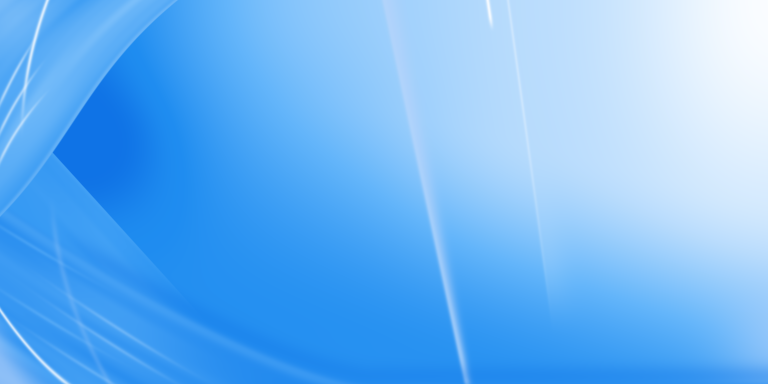
A Shadertoy shader for this background:

```glsl
const vec3 DEEP = vec3(0.06, 0.45, 0.90);
const vec3 AZURE = vec3(0.12, 0.55, 0.94);
const vec3 SKY = vec3(0.39, 0.71, 0.98);
const vec3 PALE = vec3(0.72, 0.86, 0.99);
const vec3 LAVENDER = vec3(0.73, 0.83, 0.98);
const vec3 WHITE = vec3(1.0);

float hash(vec2 p) {
    return fract(sin(dot(p, vec2(127.1, 311.7))) * 43758.5453);
}

float noise(vec2 p) {
    vec2 cell = floor(p), f = fract(p);
    f = f * f * (3.0 - 2.0 * f);
    float low = mix(hash(cell), hash(cell + vec2(1, 0)), f.x);
    float high = mix(hash(cell + vec2(0, 1)), hash(cell + vec2(1, 1)), f.x);
    return mix(low, high, f.y);
}

// Soft bell around zero
float bell(float offset, float width) {
    float k = offset / width;
    return exp(-k * k);
}

float glow(vec2 p, vec2 center, float radius) {
    return bell(length(p - center), radius);
}

// Beam with a crisp left edge and a soft right tail
float beam(float offset, float edge, float tail) {
    return bell(offset, offset < 0.0 ? edge : tail);
}

// Fine folds running along a ribbon
float silk(float across, float along) {
    return 0.6 * noise(vec2(across * 12.0, along * 2.5))
         + 0.4 * noise(vec2(across * 36.0 + 7.0, along * 3.0));
}

vec3 ramp(float t) {
    vec3 c = mix(DEEP, AZURE, smoothstep(0.0, 0.2, t));
    c = mix(c, SKY, clamp((t - 0.2) / 0.3, 0.0, 1.0));
    c = mix(c, PALE, clamp((t - 0.5) / 0.3, 0.0, 1.0));
    return mix(c, WHITE, clamp((t - 0.8) / 0.3, 0.0, 1.0));
}

vec3 backdrop(vec2 p) {
    float upper = 0.78 * smoothstep(0.1, 1.4, p.x);
    float lower = 0.2 + 0.035 * p.x;
    float start = 0.35 - 0.256 * p.x;
    float rise = mix(0.42, 0.64, smoothstep(0.2, 1.0, p.x));
    float t = mix(lower, upper, smoothstep(start, start + rise, p.y));
    t += 0.25 * glow(p, vec2(0.62, 1.03), 0.4);
    t -= 0.12 * glow(p, vec2(0.24, 0.62), 0.2);
    t += 0.3 * glow(p * vec2(1.0, 0.65), vec2(2.02, 0.65), 0.4);
    return mix(ramp(t), LAVENDER, 0.5 * glow(p, vec2(2.04, 0.1), 0.15));
}

vec3 lightBeams(vec3 c, vec2 p) {
    float main = p.x - (1.216 - 0.215 * p.y);
    c = mix(c, LAVENDER, 0.62 * beam(main, 0.007, 0.012 + 0.025 * p.y));
    c = mix(c, PALE, 0.35 * bell(main, 0.006) * (1.0 - 0.6 * p.y));

    float side = p.x - (1.461 - 0.138 * p.y);
    c = mix(c, PALE, 0.3 * beam(side, 0.005, 0.06) * smoothstep(0.12, 0.35, p.y));
    c = mix(c, WHITE, 0.28 * bell(side, 0.004) * smoothstep(0.15, 0.8, p.y));

    float spark = p.x - (1.282 - 0.15 * (p.y - 0.92));
    return mix(c, WHITE, 0.85 * bell(spark, 0.005) * smoothstep(0.915, 0.96, p.y));
}

vec3 lowerRibbon(vec3 c, vec2 p, float aa) {
    // Translucent rear sheet
    float rear = 0.596 - 1.1 * (p.x - 0.143) - p.y;
    float veil = smoothstep(-aa, aa, rear) * smoothstep(0.56, 0.25, p.x);
    float sheen = 0.3 + 0.6 * exp(-rear * 4.0) * silk(rear, p.x);
    c = mix(c, mix(AZURE, SKY, sheen), 0.9 * veil);
    c = mix(c, SKY, 0.25 * veil * bell(rear, 0.012));

    // Front fold sweeping to the bottom
    float fold = 0.47 * pow(max(1.0 - p.x / 0.964, 0.0), 1.38) - p.y;
    float cover = smoothstep(-0.01, 0.015, fold);
    float gloss = 0.1 + 0.8 * silk(fold, p.x) * smoothstep(0.95, 0.1, p.x);
    c = mix(c, DEEP, 0.3 * bell(fold + 0.02, 0.03) * smoothstep(0.1, 0.3, p.x));
    c = mix(c, mix(mix(DEEP, AZURE, 0.6), SKY, gloss), 0.85 * cover);
    c = mix(c, SKY, 0.35 * cover * bell(fold - 0.018, 0.018));

    // Thin creases fanning out below the fold
    for (int i = 0; i < 5; i++) {
        float n = float(i), seed = hash(vec2(n, 3.0));
        float crease = fold - 0.06 - 0.055 * n - 0.15 * (seed - 0.4) * p.x;
        float span = bell(p.x - 0.08 - 0.3 * seed, 0.13);
        c = mix(c, mix(SKY, PALE, seed), 0.4 * cover * span * bell(crease, 0.006));
    }
    float strand = p.x - (0.135 + 0.05 * (0.48 - p.y) + 0.55 * pow(0.48 - p.y, 2.0));
    c = mix(c, LAVENDER, 0.2 * bell(strand, 0.008) * smoothstep(0.5, 0.35, p.y));

    // Bright rim in the corner
    float rim = 0.193 - 1.45 * p.x + 2.0 * p.x * p.x - p.y;
    float corner = smoothstep(0.25, 0.15, p.x);
    c = mix(c, LAVENDER, 0.65 * corner * smoothstep(0.0, 0.14, rim));
    return mix(c, WHITE, 0.75 * corner * bell(rim, 0.007));
}

vec3 upperRibbon(vec3 c, vec2 p, float aa) {
    float q = (p.y - 0.435) / 0.565;
    float inside = q * (0.56 + q * (0.334 * q - 0.43)) - p.x;
    float cover = smoothstep(-aa, aa, inside);
    float tone = 0.1 + 0.5 * silk(inside, p.y) + 0.5 * bell(inside - 0.09, 0.09);
    tone *= 0.6 + 0.4 * smoothstep(0.45, 0.75, p.y);
    vec3 body = mix(AZURE, mix(SKY, PALE, 0.35), tone);
    body = mix(body, PALE, 0.3 * bell(inside - 0.004, 0.008));
    body = mix(body, PALE, 0.45 * glow(p, vec2(0.0, 1.0), 0.13));

    // Bright main strand, then fainter ones leaning to the left edge
    float h = p.y - 0.66;
    float strand = p.x - (0.057 + 0.02 * h + 0.52 * h * h);
    body = mix(body, WHITE, 0.75 * smoothstep(-0.03, 0.2, h) * bell(strand, 0.005));
    for (int i = 0; i < 3; i++) {
        float n = float(i), k = p.y - 0.73 + 0.075 * n;
        float x = 0.45 * k + 1.8 * k * k * (0.3 + 0.2 * n);
        float shine = 0.5 * smoothstep(0.2, 0.08, k) * smoothstep(-0.05, 0.03, k);
        body = mix(body, WHITE, shine * bell(p.x - x, 0.005));
    }
    return mix(c, body, cover);
}

void mainImage(out vec4 fragColor, in vec2 fragCoord) {
    vec2 p = fragCoord / iResolution.xy * vec2(2.0, 1.0);
    float aa = 1.2 / iResolution.y;
    vec3 color = lightBeams(backdrop(p), p);
    color = lowerRibbon(color, p, aa);
    color = upperRibbon(color, p, aa);
    fragColor = vec4(clamp(color, 0.0, 1.0), 1.0);
}
```
